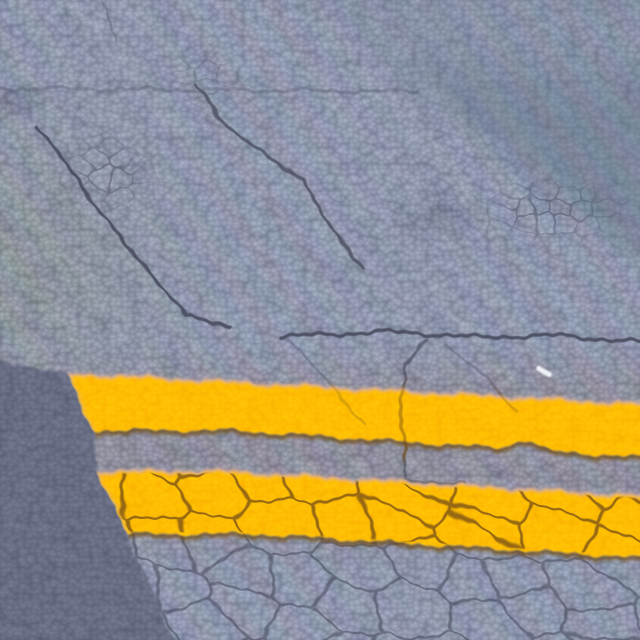
Write a WebGL 2 fragment shader that draws this texture.

```glsl
#version 300 es
precision highp float;
// Cracked grey asphalt with two worn yellow road stripes and a dark repair patch.
uniform vec2 u_resolution;
out vec4 fragColor;

const vec3 ASPHALT = vec3(0.555, 0.585, 0.672);
const vec3 SMOOTH_TAR = vec3(0.475, 0.525, 0.605);
const vec3 DUSTY = vec3(0.545, 0.575, 0.600);
const vec3 WARM_GREY = vec3(0.555, 0.545, 0.595);
const vec3 PATCH = vec3(0.405, 0.425, 0.515);
const vec3 PAINT = vec3(0.995, 0.740, 0.010);
const vec3 PAINT_RIM = vec3(0.90, 0.70, 0.56);
const vec3 PAINT_CRACK = vec3(0.52, 0.35, 0.08);
const vec3 CRACK = vec3(0.27, 0.28, 0.35);

vec2 hash2(vec2 p) {
  vec3 q = fract(p.xyx * vec3(0.1031, 0.1030, 0.0973));
  q += dot(q, q.yzx + 33.33);
  return fract((q.xx + q.yz) * q.zy);
}

// Cellular noise: nearest distance, gap to the second nearest, cell value
vec3 cells(vec2 p) {
  vec2 base = floor(p);
  float near = 9.0, second = 9.0, id = 0.0;
  for (int j = -1; j <= 1; j++)
    for (int i = -1; i <= 1; i++) {
      vec2 c = base + vec2(i, j);
      vec2 h = hash2(c + 50.0);
      float d = length(c + 0.1 + 0.8 * h - p);
      if (d < near) { second = near; near = d; id = h.x; }
      else second = min(second, d);
    }
  return vec3(near, second - near, id);
}

vec2 wobble(vec2 p) {
  return sin(p.yx * vec2(57.0, 49.0)) + 0.6 * sin(p.yx * 131.0 + p * 43.0)
       + 0.4 * sin(p.yx * 283.0 + 2.0);
}

// Signed mottling from three sizes of cells
float grain(vec2 p) {
  vec3 fine = cells(p * vec2(105.0, 125.0));
  vec3 mid = cells(p * vec2(48.0, 70.0) + 7.0);
  vec3 wide = cells(p * vec2(19.0, 31.0) + 3.0);
  return (0.43 - fine.x) * 0.11 + (fine.z - 0.5) * 0.018
       + (0.43 - mid.x) * 0.075 + (0.43 - wide.x) * 0.04;
}

float blob(vec2 p, vec2 centre, vec2 size) {
  vec2 d = (p - centre) / size;
  return exp(-dot(d, d));
}

float segment(vec2 p, vec2 a, vec2 b) {
  vec2 e = b - a;
  return length(p - a - e * clamp(dot(p - a, e) / dot(e, e), 0.0, 1.0));
}

float polyline(vec2 p, vec2 pts[5]) {
  float d = 9.0;
  for (int i = 0; i < 4; i++) d = min(d, segment(p, pts[i], pts[i + 1]));
  return d;
}

float stroke(float d, float width) { return 1.0 - smoothstep(0.3 * width, 1.5 * width, d); }

// Height of a stripe edge: level, then falling to the right of the knee
float edge(float x, float level, float knee, float slope) {
  return level - slope * max(x - knee, 0.0);
}

// Blend in one stripe with a pale upper rim and a dark lower rim
vec3 stripe(vec3 col, float y, float top, float bottom, float side, float shade) {
  float left = smoothstep(-0.003, 0.003, side);
  float body = smoothstep(-0.003, 0.003, top - y) * smoothstep(-0.003, 0.003, y - bottom);
  col = mix(col, PAINT_CRACK * 0.85, left * 0.65 * exp(-pow((y - bottom + 0.003) / 0.005, 2.0)));
  col = mix(col, PAINT + vec3(0.2, 0.5, 0.1) * shade, left * body);
  float rim = exp(-pow((y - top) / 0.004, 2.0)) + 0.6 * body * exp(-pow(side / 0.005, 2.0));
  return mix(col, PAINT_RIM, min(left * rim * 0.65, 1.0));
}

void main() {
  vec2 p = gl_FragCoord.xy / u_resolution;
  vec2 bent = p + 0.0022 * wobble(p);
  float g = grain(p);

  // Asphalt tones
  vec3 col = mix(ASPHALT, DUSTY, 0.9 * blob(p, vec2(0.0, 0.58), vec2(0.22, 0.20)));
  float ridge = dot(bent - vec2(0.65, 0.85), vec2(0.62, 0.79));
  float tar = smoothstep(-0.02, 0.05, ridge) * (1.0 - 0.6 * smoothstep(0.82, 0.95, p.y));
  col = mix(col, SMOOTH_TAR, tar);
  col = mix(col, WARM_GREY, 0.75 * (1.0 - smoothstep(0.38, 0.47, p.y)) * smoothstep(0.10, 0.20, p.y));
  col -= 0.07 * blob(p, vec2(0.68, 0.66), vec2(0.05, 0.03));
  col -= 0.08 * blob(p, vec2(0.02, 0.84), vec2(0.05, 0.02));
  col += g * mix(1.25, 0.7, tar);
  col += 0.012 * sin(vec3(83.0, 71.0, 97.0) * p.x + 61.0 * p.yyy + vec3(0.0, 2.0, 4.0));

  // Long cracks
  float slant = polyline(bent, vec2[5](vec2(0.06, 0.80), vec2(0.135, 0.70), vec2(0.21, 0.60), vec2(0.29, 0.51), vec2(0.36, 0.485)));
  float middle = polyline(bent, vec2[5](vec2(0.305, 0.87), vec2(0.345, 0.81), vec2(0.475, 0.715), vec2(0.52, 0.64), vec2(0.57, 0.58)));
  float level = polyline(bent, vec2[5](vec2(0.44, 0.474), vec2(0.61, 0.482), vec2(0.75, 0.473), vec2(0.87, 0.476), vec2(1.02, 0.464)));
  float upright = polyline(bent, vec2[5](vec2(0.67, 0.472), vec2(0.632, 0.43), vec2(0.627, 0.36), vec2(0.634, 0.25), vec2(0.73, 0.243)));
  float faint = min(segment(bent, vec2(0.45, 0.47), vec2(0.57, 0.34)), segment(bent, vec2(0.70, 0.46), vec2(0.81, 0.36)));
  faint = min(faint, segment(bent, vec2(0.16, 1.0), vec2(0.18, 0.94)));
  float seam = segment(bent, vec2(0.0, 0.862), vec2(0.65, 0.857));
  float long_cracks = max(0.85 * max(stroke(slant, 0.0028), stroke(level, 0.003)), 0.75 * stroke(middle, 0.0028));
  long_cracks = max(long_cracks, max(0.6 * stroke(upright, 0.0026), 0.3 * max(stroke(faint, 0.0022), stroke(seam, 0.003))));

  // Networks of small cracks
  float web = 1.0 - smoothstep(0.02, 0.16, cells(bent * vec2(30.0, 38.0)).y);
  float webbed = blob(p, vec2(0.17, 0.73), vec2(0.06, 0.05)) + blob(p, vec2(0.86, 0.67), vec2(0.10, 0.045))
               + 0.6 * blob(p, vec2(0.32, 0.88), vec2(0.05, 0.04));
  float plates = 1.0 - smoothstep(0.015, 0.085, cells(vec2(bent.x * 11.0 + bent.y * 4.0, bent.y * 15.0)).y);
  float low = 1.0 - smoothstep(0.25, 0.27, p.y + 0.05 * p.x);
  col = mix(col, CRACK, max(long_cracks, max(0.5 * web * min(webbed, 1.0), 0.55 * plates * low)));

  // Dark repair patch at the left
  float side = bent.x - (0.273 - 0.455 * p.y + 0.022 * smoothstep(0.26, 0.34, p.y));
  float patch_mask = smoothstep(-0.004, 0.004, -side) * smoothstep(-0.004, 0.004, 0.4375 - 0.22 * p.x - bent.y);
  col = mix(col, PATCH + 0.75 * g, patch_mask);

  // Two yellow stripes
  float notch = 0.015 * blob(p, vec2(0.82, p.y), vec2(0.025, 1.0));
  col = stripe(col, bent.y, edge(p.x, 0.414, 0.15, 0.054), edge(p.x, 0.328, 0.36, 0.066) + notch, side, g);
  float top = edge(p.x, 0.263, 0.35, 0.060), bottom = edge(p.x, 0.166, 0.40, 0.062);
  col = stripe(col, bent.y, top, bottom, side, g);
  float painted = smoothstep(0.0, 0.006, side) * smoothstep(0.0, 0.005, top - p.y) * smoothstep(0.0, 0.005, p.y - bottom);
  float upper = smoothstep(0.27, 0.29, p.y) * (1.0 - smoothstep(0.37, 0.42, p.y));
  col = mix(col, PAINT_CRACK, max(0.85 * plates * painted, upper * (0.5 * stroke(upright, 0.003) + 0.3 * stroke(faint, 0.0025))));

  // Pale chip of stone
  col = mix(col, vec3(0.93, 0.94, 0.96), stroke(segment(p, vec2(0.842, 0.424), vec2(0.858, 0.415)), 0.0045));
  fragColor = vec4(clamp(col, 0.0, 1.0), 1.0);
}
```
